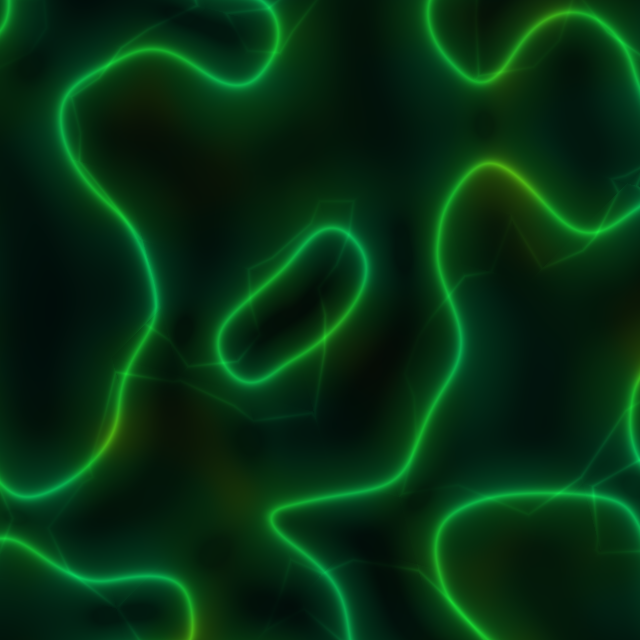
Give the GLSL for this background, as a WebGL 2 fragment shader.

```glsl
#version 300 es
precision highp float;
// Glowing green veins on a near-black ground. Smooth veins are the zero contour of
// gradient noise; faint angular threads are the contour of a jittered copy of that
// noise on a triangle lattice. Soft noise shifts the glow from teal to lime.

uniform vec2 u_resolution;
out vec4 fragColor;

const vec3 TEAL = vec3(0.03, 1.0, 0.42);
const vec3 LEAF = vec3(0.10, 1.0, 0.20);
const vec3 LIME = vec3(0.52, 1.0, 0.03);
const vec3 GROUND = vec3(0.0, 0.004, 0.018);

const float VEIN_SCALE = 3.8;     // noise cells across the canvas
const float THREAD_SCALE = 7.5;   // triangle cells across the canvas
const float THREAD_JITTER = 0.62; // how far threads stray from veins
const float SKEW = 0.3660254;     // square to triangle lattice
const float UNSKEW = 0.2113249;

// Integer hash giving two values in 0..1.
vec2 hash2(vec2 cell) {
    uvec2 v = uvec2(ivec2(cell) + 4096) * 1664525u + 1013904223u;
    v.x += v.y * 1664525u;
    v.y += v.x * 1664525u;
    v ^= v >> 16u;
    v.x += v.y * 1664525u;
    v.y += v.x * 1664525u;
    v ^= v >> 16u;
    return vec2(v & 65535u) / 65535.0;
}

float cornerSlope(vec2 cell, vec2 offset) {
    float angle = 6.28319 * hash2(cell).x;
    return dot(vec2(cos(angle), sin(angle)), offset);
}

float gradientNoise(vec2 p) {
    vec2 i = floor(p), f = p - i;
    vec2 w = f * f * f * (f * (f * 6.0 - 15.0) + 10.0);
    vec2 e = vec2(1.0, 0.0);
    float low = mix(cornerSlope(i, f), cornerSlope(i + e, f - e), w.x);
    float high = mix(cornerSlope(i + e.yx, f - e.yx), cornerSlope(i + 1.0, f - 1.0), w.x);
    return mix(low, high, w.y);
}

// Signed field whose zero contour is the veins.
float veinField(vec2 p) {
    vec2 q = p * VEIN_SCALE + vec2(17.3, 5.6);
    return gradientNoise(q) + 0.45 * gradientNoise(q.yx * 0.63 + 31.7);
}

float veinDistance(vec2 p) {
    vec2 e = vec2(0.002, 0.0);
    vec2 slope = vec2(veinField(p + e) - veinField(p - e),
                      veinField(p + e.yx) - veinField(p - e.yx)) / (2.0 * e.x);
    return abs(veinField(p)) / max(length(slope), 0.25 * VEIN_SCALE);
}

// Jittered field value at a corner of the triangle lattice.
float latticeValue(vec2 corner) {
    vec2 p = (corner - UNSKEW * (corner.x + corner.y)) / THREAD_SCALE;
    return veinField(p) + THREAD_JITTER * (hash2(corner + 211.0).y - 0.5);
}

// Distance to the contour of the linear interpolation inside each triangle.
float threadDistance(vec2 p) {
    vec2 q = p * THREAD_SCALE;
    vec2 s = q + SKEW * (q.x + q.y);
    vec2 i = floor(s), f = s - i;
    bool lower = f.x > f.y;
    float a = latticeValue(i);
    float b = latticeValue(i + (lower ? vec2(1.0, 0.0) : vec2(0.0, 1.0)));
    float c = latticeValue(i + 1.0);
    vec2 slope = lower ? vec2(b - a, c - b) : vec2(c - b, b - a);
    float value = a + dot(slope, f);
    slope += SKEW * (slope.x + slope.y);
    return abs(value) / max(length(slope) * THREAD_SCALE, 0.01);
}

// Exponential falloff with a rounded peak.
float glow(float dist, float radius, float softness) {
    return exp(-(sqrt(dist * dist + softness * softness) - softness) / radius);
}

vec3 glowTint(vec2 p) {
    float warmth = gradientNoise(p * 4.3 + 53.1) + 0.4 * gradientNoise(p * 9.0 + 7.4);
    vec3 cool = mix(TEAL, LEAF, smoothstep(-0.35, 0.12, warmth));
    return mix(cool, LIME, 0.85 * smoothstep(0.1, 0.55, warmth));
}

void main() {
    float side = min(u_resolution.x, u_resolution.y);
    vec2 p = gl_FragCoord.xy / side;
    float softness = max(0.0012, 0.6 / side);

    // Veins: broad halo and bright core.
    float vein = veinDistance(p);
    float halo = glow(vein, 0.055, 0.012);
    float core = glow(vein, 0.0068, softness);

    // Threads: fine lines that fade away from the veins.
    float thread = threadDistance(p);
    float fade = smoothstep(-0.35, 0.3, gradientNoise(p * 5.0 + 91.2));
    float line = glow(thread, 0.0024, softness) + 0.35 * glow(thread, 0.011, softness);
    line *= (0.2 + 0.8 * halo) * mix(0.35, 1.0, fade);

    // Uneven ambient light, then colour.
    float haze = 0.07 + 0.07 * gradientNoise(p * 3.1 + 71.9);
    float light = haze + 0.18 * halo + 0.42 * core + 0.13 * line;
    fragColor = vec4(GROUND + glowTint(p) * light, 1.0);
}
```
